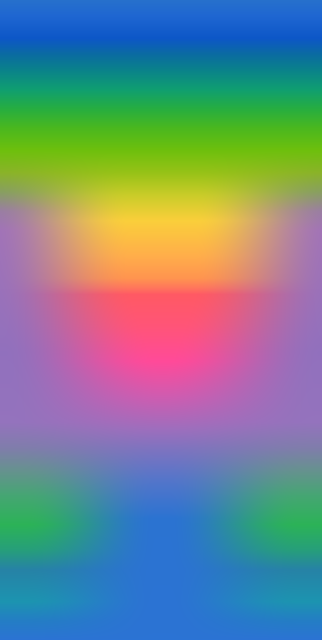
Write a WebGL 1 fragment shader that draws this background.

```glsl
precision highp float;
// A soft vertical spectrum: blue and green sky, a warm glow in the middle,
// and green lobes at the sides over a blue floor. Two vertical gradients,
// one for the centre and one for the sides, are blended across the width.

uniform vec2 u_resolution;

// Extends a gradient from its last stop to a new colour at depth next.
void addStop(inout vec3 color, inout float last, float depth, float next, vec3 stopColor) {
    color = mix(color, stopColor, clamp((depth - last) / (next - last), 0.0, 1.0));
    last = next;
}

// Blue to green bands shared by the full width.
vec3 skyGradient(float depth, out float last) {
    vec3 c = vec3(0.15, 0.44, 0.80);
    last = 0.0;
    addStop(c, last, depth, 0.025, vec3(0.12, 0.40, 0.82));
    addStop(c, last, depth, 0.060, vec3(0.05, 0.34, 0.78));
    addStop(c, last, depth, 0.085, vec3(0.04, 0.42, 0.63));
    addStop(c, last, depth, 0.110, vec3(0.04, 0.51, 0.54));
    addStop(c, last, depth, 0.140, vec3(0.06, 0.62, 0.44));
    addStop(c, last, depth, 0.170, vec3(0.15, 0.68, 0.25));
    addStop(c, last, depth, 0.200, vec3(0.29, 0.72, 0.12));
    addStop(c, last, depth, 0.235, vec3(0.43, 0.75, 0.05));
    return c;
}

// Yellow, coral and pink glow that sinks into blue.
vec3 centreGradient(vec3 sky, float last, float depth) {
    vec3 c = sky;
    addStop(c, last, depth, 0.270, vec3(0.59, 0.76, 0.09));
    addStop(c, last, depth, 0.305, vec3(0.79, 0.80, 0.16));
    addStop(c, last, depth, 0.345, vec3(0.98, 0.81, 0.23));
    addStop(c, last, depth, 0.400, vec3(1.00, 0.68, 0.29));
    addStop(c, last, depth, 0.435, vec3(1.00, 0.58, 0.31));
    addStop(c, last, depth, 0.450, vec3(1.00, 0.46, 0.36));
    addStop(c, last, depth, 0.460, vec3(1.00, 0.35, 0.39));
    addStop(c, last, depth, 0.510, vec3(1.00, 0.33, 0.47));
    addStop(c, last, depth, 0.565, vec3(1.00, 0.29, 0.60));
    addStop(c, last, depth, 0.620, vec3(0.81, 0.36, 0.69));
    addStop(c, last, depth, 0.670, vec3(0.62, 0.43, 0.74));
    addStop(c, last, depth, 0.700, vec3(0.50, 0.45, 0.75));
    addStop(c, last, depth, 0.750, vec3(0.33, 0.46, 0.79));
    addStop(c, last, depth, 0.810, vec3(0.17, 0.45, 0.82));
    addStop(c, last, depth, 1.000, vec3(0.17, 0.45, 0.83));
    return c;
}

// Violet walls, green lobes and a faint teal band.
vec3 sideGradient(vec3 sky, float last, float depth) {
    vec3 c = sky;
    addStop(c, last, depth, 0.270, vec3(0.54, 0.70, 0.16));
    addStop(c, last, depth, 0.300, vec3(0.53, 0.62, 0.38));
    addStop(c, last, depth, 0.330, vec3(0.60, 0.49, 0.64));
    addStop(c, last, depth, 0.360, vec3(0.63, 0.45, 0.72));
    addStop(c, last, depth, 0.550, vec3(0.57, 0.44, 0.74));
    addStop(c, last, depth, 0.660, vec3(0.58, 0.45, 0.74));
    addStop(c, last, depth, 0.700, vec3(0.50, 0.49, 0.67));
    addStop(c, last, depth, 0.735, vec3(0.40, 0.57, 0.56));
    addStop(c, last, depth, 0.775, vec3(0.27, 0.65, 0.45));
    addStop(c, last, depth, 0.820, vec3(0.17, 0.70, 0.34));
    addStop(c, last, depth, 0.860, vec3(0.15, 0.62, 0.48));
    addStop(c, last, depth, 0.890, vec3(0.15, 0.51, 0.65));
    addStop(c, last, depth, 0.940, vec3(0.11, 0.58, 0.69));
    addStop(c, last, depth, 0.970, vec3(0.14, 0.49, 0.77));
    addStop(c, last, depth, 1.000, vec3(0.17, 0.45, 0.83));
    return c;
}

// Share of the side gradient; the glow narrows with depth.
float sideWeight(float offset, float depth) {
    float narrowing = smoothstep(0.42, 0.62, depth);
    float lobes = smoothstep(0.66, 0.78, depth);
    float inner = mix(mix(0.20, 0.0, narrowing), 0.04, lobes);
    float outer = mix(mix(1.05, 0.95, narrowing), 0.85, lobes);
    return smoothstep(inner, outer, offset);
}

void main() {
    vec2 uv = gl_FragCoord.xy / u_resolution;
    float depth = 1.0 - uv.y;
    float offset = abs(uv.x - 0.505) * 2.0;

    float skyEnd;
    vec3 sky = skyGradient(depth, skyEnd);
    vec3 centre = centreGradient(sky, skyEnd, depth);
    vec3 side = sideGradient(sky, skyEnd, depth);

    gl_FragColor = vec4(mix(centre, side, sideWeight(offset, depth)), 1.0);
}
```
